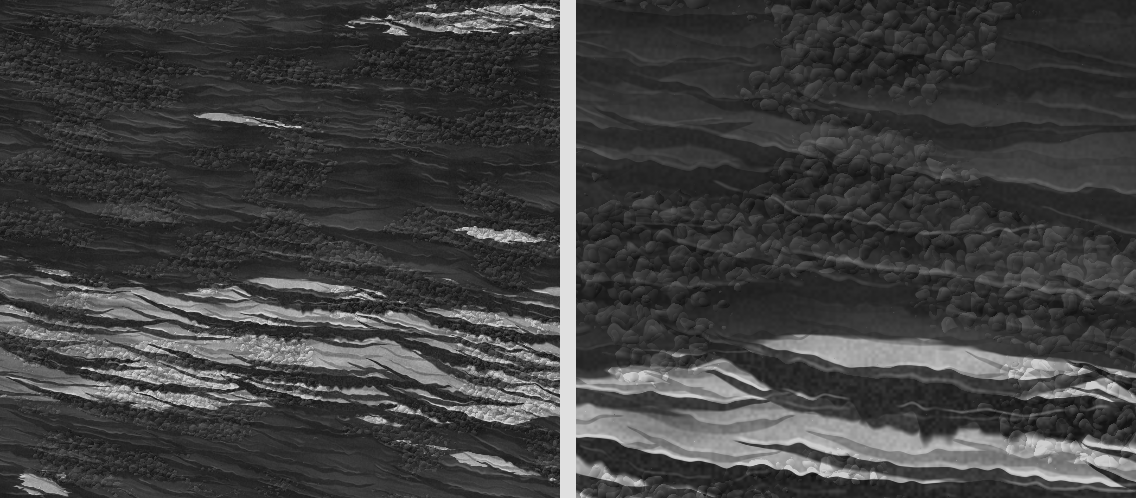
Left: the whole. Right: its middle third, enlarged.
A Shadertoy shader for this texture:

```glsl
#define DIP 0.14
#define SHADOW 0.115
#define SHALE 0.208
#define SUNLIT 0.61
#define CRUMB_SIZE 0.0125
#define GRAIN 0.05

vec3 hash3(vec2 p) {
    vec3 q = fract(p.xyx * vec3(0.1031, 0.1030, 0.0973));
    q += dot(q, q.yxz + 33.33);
    return fract((q.xxy + q.yzz) * q.zyx);
}

float noise(vec2 p) {
    vec2 i = floor(p), f = fract(p);
    f = f * f * (3.0 - 2.0 * f);
    float low = mix(hash3(i).x, hash3(i + vec2(1, 0)).x, f.x);
    float high = mix(hash3(i + vec2(0, 1)).x, hash3(i + vec2(1, 1)).x, f.x);
    return mix(low, high, f.y);
}

float fbm(vec2 p) {
    float sum = 0.0, amp = 0.53;
    for (int i = 0; i < 4; i++) {
        sum += amp * noise(p);
        p = mat2(1.9, 0.3, -0.3, 2.1) * p + 17.3;
        amp *= 0.5;
    }
    return sum;
}

// Thin curved slabs: x = cast shadow, y = bright rim, z = tone of the face
vec3 slabs(vec2 q, vec2 cell, float seed, float px) {
    vec3 result = vec3(0);
    float chips = noise(q * vec2(120, 60) + seed) - 0.5;
    float jag = 0.006 * (noise(q * vec2(40, 50)) - 0.5) + 0.0035 * chips;
    for (int j = -1; j <= 1; j++)
    for (int i = -1; i <= 1; i++) {
        vec2 id = floor(q / cell) + vec2(i, j);
        vec3 h = hash3(id + seed);
        vec2 centre = (id + 0.2 + 0.6 * h.xy) * cell;
        float u = (q.x - centre.x) / (cell.x * (0.4 + 0.4 * h.z));
        float taper = max(1.0 - u * u, 0.0);
        float edge = centre.y + cell.y * (0.35 * u * u - 0.22 * u) + jag;
        float d = q.y - edge;
        float thick = cell.y * (0.15 + 0.38 * fract(h.z * 7.0)) * taper + 0.0005;
        thick *= 1.0 + 0.7 * chips;
        float under = smoothstep(px, -px, d) * smoothstep(-thick - px, -0.75 * thick, d);
        float rimWidth = 0.0008 + 0.0012 * h.x;
        float rim = smoothstep(rimWidth + px, 0.0, abs(d - rimWidth));
        float face = smoothstep(-px, px, d) * exp(-2.5 * max(d, 0.0) / cell.y);
        float visible = smoothstep(0.0, 0.08, taper);
        result.x = max(result.x, under * visible);
        result.y = max(result.y, rim * visible * (0.25 + h.y * h.y));
        result.z += face * taper * (h.x - 0.4);
    }
    return result;
}

// Rounded crumbs: x = coverage, y = shading from upper left
vec2 crumbs(vec2 p, float density) {
    vec2 best = vec2(0);
    for (int j = -1; j <= 1; j++)
    for (int i = -1; i <= 1; i++) {
        vec2 id = floor(p) + vec2(i, j);
        vec3 h = hash3(id + 71.0);
        float radius = (0.3 + 0.4 * h.z) * clamp(2.2 * density - fract(h.z * 13.0), 0.02, 1.0);
        vec2 d = (p - id - h.xy) / radius;
        float height = 1.0 - dot(d, d);
        if (height > best.x) best = vec2(height, dot(d, vec2(-0.4, 0.85)) + 0.3 * h.y);
    }
    return vec2(smoothstep(0.0, 0.25, best.x), best.y);
}

// Ragged elongated patch of sun
float glint(vec2 p, vec2 centre, vec2 size, float slope) {
    vec2 d = p - centre;
    d.y += slope * d.x;
    float ragged = 2.0 * (fbm(p * vec2(30, 90)) - 0.5);
    return smoothstep(1.1, 0.95, length(d / size) + ragged);
}

// Sunlit band across the slope, with separate glints
float sunlight(vec2 p, vec2 q) {
    float streak = fbm(q * vec2(9, 42)) - 0.5;
    float top = 0.41 + 0.06 * smoothstep(0.3, 0.0, p.x)
              + 0.025 * exp(-60.0 * pow(p.x - 0.55, 2.0)) + 0.11 * streak;
    float teeth = 0.08 * (fbm(q * vec2(10, 36) + 9.0) - 0.5);
    float bottom = 0.205 - 0.05 * p.x + teeth;
    float band = smoothstep(-0.004, 0.004, top - p.y) * smoothstep(-0.002, 0.002, p.y - bottom);
    band *= mix(0.5, 1.0, smoothstep(0.0, 0.32, p.x + 1.1 * streak));
    float spots = glint(p, vec2(0.90, 0.955), vec2(0.15, 0.024), 0.0);
    spots = max(spots, glint(p, vec2(1.04, 0.977), vec2(0.14, 0.012), -0.03));
    spots = max(spots, glint(p, vec2(0.50, 0.757), vec2(0.10, 0.008), 0.13));
    spots = max(spots, glint(p, vec2(1.02, 0.525), vec2(0.11, 0.011), 0.08));
    spots = max(spots, glint(p, vec2(0.98, 0.075), vec2(0.18, 0.011), 0.20));
    spots = max(spots, glint(p, vec2(0.08, 0.030), vec2(0.05, 0.025), 0.10));
    return max(band, spots);
}

void mainImage(out vec4 fragColor, in vec2 fragCoord) {
    vec2 p = fragCoord / iResolution.y;
    float px = 0.6 / iResolution.y;

    // Bedding coordinates, flatter toward the top
    vec2 q = p;
    q.y += DIP * p.x * (1.0 - 0.85 * smoothstep(0.1, 1.0, p.y));
    q.y += 0.045 * (noise(p * vec2(2.6, 3.5)) - 0.5);

    float sun = sunlight(p, q);
    float upper = smoothstep(0.55, 0.9, p.y);

    // Stone tone
    float fibre = fbm(q * vec2(14, 80)) - 0.5;
    float shale = SHALE - 0.03 * upper + 0.20 * (fbm(q * vec2(4, 13)) - 0.5) + 0.08 * fibre;
    float tone = mix(shale, SUNLIT + 0.22 * fibre, sun);

    // Overlapping slabs from large to fine
    vec3 large = slabs(q, vec2(0.40, 0.062), 5.0, px);
    vec3 medium = slabs(q, vec2(0.25, 0.036), 43.0, px);
    vec3 fine = slabs(q, vec2(0.13, 0.019), 97.0, px) * (0.4 + 0.5 * upper);
    float shade = max(large.x, max(medium.x * 0.85, fine.x * 0.8));
    float rim = max(large.y, max(medium.y, fine.y));
    tone += (large.z + medium.z + fine.z) * mix(0.085, 0.10, sun);

    // Crumbling debris gathered in drifts, denser in the sun and near the top
    float drift = smoothstep(0.43, 0.62, fbm(q * vec2(7, 18) + 31.0) + 0.04 * upper + 0.03 * sun);
    vec2 warped = p + 0.006 * vec2(noise(p * 130.0), noise(p * 130.0 + 50.0));
    vec2 rubble = crumbs(warped / CRUMB_SIZE, drift);
    vec2 dust = crumbs(warped / (CRUMB_SIZE * 0.55) + 13.0, drift);
    float gaps = drift * (1.0 - rubble.x) * (1.0 - dust.x);
    float relief = rubble.x * rubble.y + 0.5 * dust.x * dust.y - 0.35 * gaps;

    // Cast shadows, broken lit rims, debris and fine grain
    tone = mix(tone, SHADOW + 0.05 * (fibre + 0.3), shade * mix(0.75, 0.95, sun));
    tone += relief * mix(0.10, 0.27, sun * (1.0 - 0.8 * shade));
    float broken = smoothstep(0.25, 0.6, noise(q * vec2(55, 20)));
    tone += rim * broken * mix(0.10, 0.22, sun);
    tone += GRAIN * (noise(p * 420.0) - 0.5) * (0.6 + sun);
    fragColor = vec4(vec3(clamp(tone, 0.08, 0.80)), 1.0);
}
```
